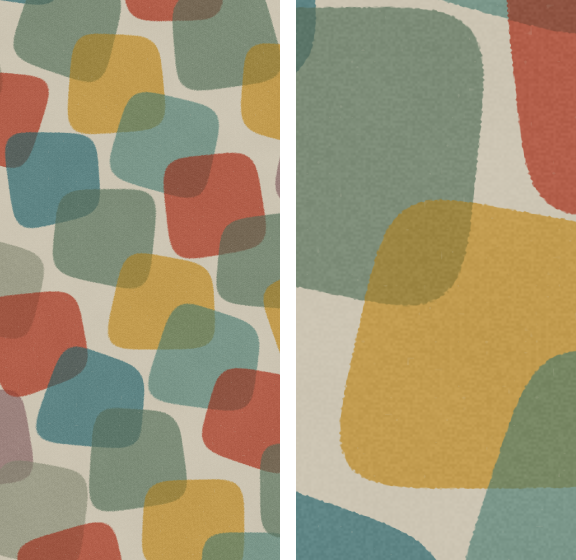
Left: the whole. Right: its middle third, enlarged.
Write a WebGL 2 fragment shader that draws this pattern.

```glsl
#version 300 es
precision highp float;

#define HALF_SIZE 0.170
#define ROUNDNESS 4.6
#define JITTER 0.065
#define TURN 0.60
#define TAPER 0.26
#define INK_MULTIPLY 0.5
#define GRAIN_SCALE 340.0
#define GRAIN_AMOUNT 0.035
#define SPECK_SCALE 150.0

uniform vec2 u_resolution;
out vec4 fragColor;

const vec3 PAPER = vec3(0.80, 0.77, 0.70);
const vec3 RED = vec3(0.70, 0.37, 0.29);
const vec3 BLUE = vec3(0.37, 0.52, 0.52);
const vec3 GREEN = vec3(0.49, 0.55, 0.47);
const vec3 OCHRE = vec3(0.76, 0.61, 0.31);
const vec3 TEAL = vec3(0.48, 0.59, 0.54);
const vec3 MAUVE = vec3(0.61, 0.51, 0.49);
const vec3 GREY = vec3(0.62, 0.62, 0.54);
const vec3 INKS[10] = vec3[10](RED, BLUE, GREEN, OCHRE, TEAL,
                               RED, GREEN, OCHRE, MAUVE, GREY);

// Columns: a short diagonal step within a chain, a long step between chains
const mat2 LATTICE = mat2(0.185, -0.215, 0.41, 0.15);

float hash(vec2 p) {
    return fract(sin(dot(p, vec2(127.1, 311.7))) * 43758.5453);
}

vec2 hash2(vec2 p) {
    return vec2(hash(p), hash(p + vec2(19.3, 7.7)));
}

float valueNoise(vec2 p) {
    vec2 i = floor(p), f = fract(p);
    f = f * f * (3.0 - 2.0 * f);
    return mix(mix(hash(i), hash(i + vec2(1, 0)), f.x),
               mix(hash(i + vec2(0, 1)), hash(i + vec2(1, 1)), f.x), f.y);
}

// Approximate distance to a turned, tapered, softly bulging square
float pebble(vec2 p, vec2 id) {
    float angle = (hash(id + 3.1) - 0.5) * TURN;
    float c = cos(angle), s = sin(angle);
    vec2 q = mat2(c, -s, s, c) * p / HALF_SIZE;
    vec2 taper = (hash2(id + 5.7) - 0.5) * TAPER;
    q /= max(1.0 + taper * q.yx, 0.5);
    q /= 0.95 + 0.12 * hash2(id + 9.2);
    vec2 k = pow(abs(q), vec2(ROUNDNESS));
    return (pow(k.x + k.y, 1.0 / ROUNDNESS) - 1.0) * HALF_SIZE;
}

// Translucent ink: half opaque cover, half multiply
vec3 overprint(vec3 under, vec3 ink, float coverage) {
    vec3 printed = mix(ink, ink * under / PAPER, INK_MULTIPLY);
    return mix(under, printed, coverage);
}

void main() {
    vec2 p = gl_FragCoord.xy / u_resolution.x;
    float pixel = 1.0 / u_resolution.x;
    float grain = valueNoise(p * GRAIN_SCALE) - 0.5;
    vec2 cell = floor(inverse(LATTICE) * p);

    // Overlapping shapes, in a fixed printing order
    vec3 color = PAPER;
    float inked = 0.0;
    for (int j = -1; j <= 1; j++) {
        for (int i = -1; i <= 2; i++) {
            vec2 id = cell + vec2(i, j);
            vec2 center = LATTICE * (id + 0.5) + (hash2(id) - 0.5) * JITTER;
            float d = pebble(p - center, id) + grain * 0.002;
            float coverage = 1.0 - smoothstep(-pixel, pixel, d);
            int slot = int(mod(id.x + 3.0 * id.y + 0.5, 10.0));
            color = overprint(color, INKS[slot], coverage);
            inked = max(inked, coverage);
        }
    }

    // Paper grain and sparse pale specks in the ink
    float cloud = valueNoise(p * 14.0) - 0.5;
    color += grain * GRAIN_AMOUNT * mix(0.6, 1.3, inked) + cloud * 0.012;
    float speck = smoothstep(0.90, 0.99, valueNoise(p * SPECK_SCALE + 31.0));
    color = mix(color, PAPER, speck * inked * 0.16);
    fragColor = vec4(color, 1.0);
}
```
